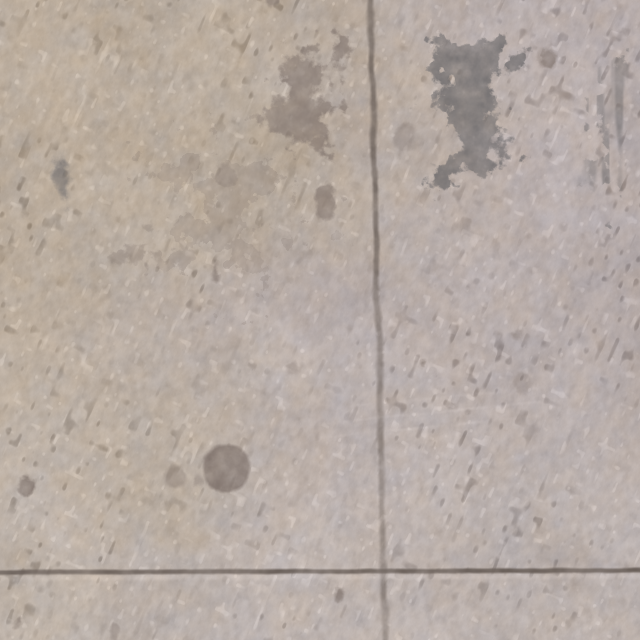
Give the GLSL for this texture, as a three.js fragment shader.

```glsl
varying vec2 vUv;

#define WARM vec3(0.728, 0.675, 0.618)
#define COOL vec3(0.718, 0.676, 0.668)
#define PALE vec3(0.750, 0.712, 0.685)
#define STAIN_BROWN vec3(0.500, 0.450, 0.425)
#define STAIN_SLATE vec3(0.435, 0.425, 0.430)
#define JOINT_COLOR vec3(0.410, 0.370, 0.345)
#define GRAIN 0.105
#define TINT 0.035
#define SPOT_CELLS 7.0
#define SPOT_CHANCE 0.36

float hash(vec2 p) {
  vec3 q = fract(vec3(p.xyx) * 0.1031);
  q += dot(q, q.yzx + 33.33);
  return fract((q.x + q.y) * q.z);
}

float noise(vec2 p) {
  vec2 i = floor(p), f = fract(p);
  f = f * f * (3.0 - 2.0 * f);
  return mix(mix(hash(i), hash(i + vec2(1, 0)), f.x),
             mix(hash(i + vec2(0, 1)), hash(i + vec2(1, 1)), f.x), f.y);
}

// Fractal noise centred on zero
float fbm(vec2 p) {
  float sum = 0.0, amp = 0.5;
  for (int i = 0; i < 4; i++) {
    sum += amp * (noise(p) - 0.5);
    p = mat2(1.6, 1.2, -1.2, 1.6) * p + 17.3;
    amp *= 0.5;
  }
  return sum;
}

// Slanted box stain with a ragged, worn edge
float patchStain(vec2 p, vec2 center, vec2 halfSize, float slant, float rag) {
  vec2 q = p - center;
  q.x -= slant * q.y;
  vec2 d = abs(q) - halfSize;
  float dist = length(max(d, 0.0)) + min(max(d.x, d.y), 0.0);
  dist += rag * (fbm(p * 22.0) + 0.7 * fbm(p * 65.0 + 9.0));
  return 1.0 - smoothstep(-0.010, 0.008, dist);
}

float discStain(vec2 p, vec2 center, float radius) {
  float dist = length(p - center) - radius + 0.010 * fbm(p * 45.0);
  return 1.0 - smoothstep(-0.004, 0.004, dist);
}

// Scattered drips and round spots, one at most per cell
float spots(vec2 p) {
  float cover = 0.0;
  vec2 cell = floor(p * SPOT_CELLS);
  for (int y = -1; y <= 1; y++) {
    for (int x = -1; x <= 1; x++) {
      vec2 id = cell + vec2(x, y) + 20.0;
      vec2 jitter = vec2(hash(id + 3.1), hash(id + 7.7));
      vec2 q = p - (id - 20.0 + jitter) / SPOT_CELLS;
      float size = hash(id + 41.0);
      float radius = mix(0.005, 0.016, size * size);
      q.x += 0.3 * (hash(id + 11.0) - 0.5) * q.y;
      q.y *= mix(0.45, 1.0, hash(id + 5.0));
      float dist = length(q) - radius + 0.022 * fbm(p * 50.0);
      float present = step(hash(id + 29.0), SPOT_CHANCE);
      float strength = mix(0.3, 0.75, hash(id + 13.0));
      cover = max(cover, present * strength * (1.0 - smoothstep(-0.004, 0.004, dist)));
    }
  }
  return cover;
}

void main() {
  vec2 p = vUv;
  vec2 leaning = mat2(0.92, 0.39, -0.39, 0.92) * p;

  // Broad colour drift: tan at the upper left, mauve grey at the right
  float drift = smoothstep(0.2, 0.9, p.x + 0.25 - 0.4 * p.y + 0.7 * fbm(p * 4.0));
  vec3 color = mix(WARM, COOL, drift);
  color = mix(color, PALE, 0.55 * smoothstep(0.75, 0.0, p.y + 0.5 * fbm(p * 5.0 + 31.0)));
  color += 0.07 * fbm(p * 9.0 + 4.0);

  // Fine grain, faint colour mottling, pits and pale flecks
  color += GRAIN * fbm(leaning * vec2(115.0, 80.0));
  color += TINT * fbm(p * 32.0 + 60.0) * vec3(1.0, 0.1, -1.3);
  float worn = smoothstep(-0.12, 0.18, fbm(p * 7.0 + 50.0));
  float pits = smoothstep(0.70, 0.95, noise(leaning * vec2(105.0, 62.0) + 80.0));
  float flecks = smoothstep(0.76, 0.97, noise(leaning * vec2(120.0, 85.0) + 140.0));
  color -= pits * mix(0.03, 0.12, worn);
  color += 0.055 * flecks;

  // Stains
  float brown = 0.62 * patchStain(p, vec2(0.477, 0.85), vec2(0.043, 0.078), 0.15, 0.09);
  brown = max(brown, 0.22 * patchStain(p, vec2(0.37, 0.68), vec2(0.07, 0.05), 0.0, 0.30));
  brown = max(brown, 0.30 * patchStain(p, vec2(0.205, 0.61), vec2(0.022, 0.03), 0.4, 0.12));
  brown = max(brown, 0.78 * discStain(p, vec2(0.353, 0.268), 0.037));
  brown = max(brown, 0.35 * discStain(p, vec2(0.272, 0.255), 0.018));
  brown = max(brown, spots(p));
  float slate = 0.72 * patchStain(p, vec2(0.738, 0.824), vec2(0.043, 0.115), 0.0, 0.13);
  slate = max(slate, 0.65 * patchStain(p, vec2(0.100, 0.71), vec2(0.009, 0.045), -0.15, 0.04));
  float streaks = smoothstep(0.35, 0.75, noise(p * vec2(95.0, 12.0)));
  slate = max(slate, 0.5 * streaks * patchStain(p, vec2(0.965, 0.80), vec2(0.035, 0.10), 0.0, 0.14));
  float wear = clamp(0.92 + 0.9 * fbm(p * 55.0 + 12.0), 0.0, 1.2);
  color = mix(color, STAIN_BROWN, brown * wear);
  color = mix(color, STAIN_SLATE, slate * wear);

  // Faint pale scrapes
  for (int i = 0; i < 3; i++) {
    float line = p.y - 0.265 - 0.022 * float(i) - 0.10 * p.x - 0.01 * fbm(p * 8.0);
    float span = smoothstep(0.40, 0.60, p.x) * smoothstep(0.95, 0.75, p.x);
    color += 0.03 * span * smoothstep(0.004, 0.0, abs(line)) * noise(p * 30.0 + float(i));
  }

  // Slab joints: a rough upright one and a crisp level one
  float upright = abs(p.x - 0.602 + 0.023 * p.y + 0.008 * fbm(p * 28.0));
  float uprightWidth = 0.006 + 0.005 * fbm(vec2(3.0, p.y * 35.0));
  float uprightFade = mix(0.42, 0.75, smoothstep(0.3, 0.9, p.y)) + 0.7 * fbm(p * 38.0);
  float level = p.y - 0.106 - 0.003 * p.x + 0.004 * fbm(p * 24.0);
  float levelFade = 0.82 + 0.6 * fbm(p * 30.0 + 70.0);
  color += 0.035 * smoothstep(0.007, 0.0, abs(level + 0.009));
  color = mix(color, JOINT_COLOR, uprightFade * smoothstep(uprightWidth + 0.002, 0.001, upright));
  color = mix(color, JOINT_COLOR, levelFade * smoothstep(0.006, 0.001, abs(level)));

  gl_FragColor = vec4(clamp(color, 0.0, 1.0), 1.0);
}
```
